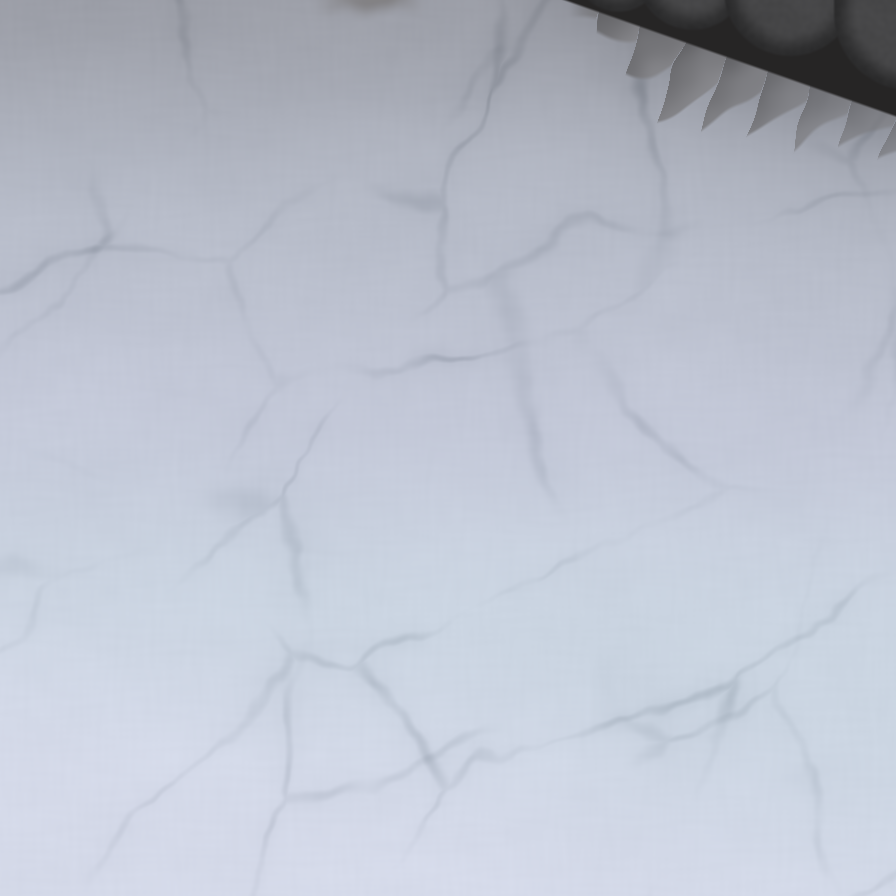
This texture is drawn by a three.js fragment shader. Its source:

```glsl
varying vec2 vUv;

vec2 hash2(vec2 p) {
  p = vec2(dot(p, vec2(127.1, 311.7)), dot(p, vec2(269.5, 183.3)));
  return fract(sin(p) * 43758.545);
}

float gradientNoise(vec2 p) {
  vec2 i = floor(p), f = fract(p);
  vec2 u = f * f * f * (f * (f * 6.0 - 15.0) + 10.0);
  vec2 e = vec2(0.0, 1.0);
  float a = dot(hash2(i) * 2.0 - 1.0, f);
  float b = dot(hash2(i + e.yx) * 2.0 - 1.0, f - e.yx);
  float c = dot(hash2(i + e.xy) * 2.0 - 1.0, f - e.xy);
  float d = dot(hash2(i + e.yy) * 2.0 - 1.0, f - e.yy);
  return mix(mix(a, b, u.x), mix(c, d, u.x), u.y);
}

// Gap between the two nearest cell centres, zero on a cell border
float cellBorder(vec2 p) {
  vec2 cell = floor(p);
  float nearest = 9.0, second = 9.0;
  for (int y = -1; y <= 1; y++) {
    for (int x = -1; x <= 1; x++) {
      vec2 c = cell + vec2(float(x), float(y));
      float d = length(c + hash2(c) - p);
      second = min(second, max(nearest, d));
      nearest = min(nearest, d);
    }
  }
  return 0.5 * (second - nearest);
}

// Broken, branching veins running along the given angle
float veins(vec2 p, float angle, vec2 scale, float seed) {
  vec2 s = p + seed;
  vec2 warp = 0.08 * vec2(gradientNoise(s * 4.0), gradientNoise(s * 4.0 + 7.3));
  warp += 0.025 * vec2(gradientNoise(s * 13.0), gradientNoise(s * 13.0 + 3.1));
  warp += 0.007 * vec2(gradientNoise(s * 42.0), gradientNoise(s * 42.0 + 5.7));
  vec2 q = p + warp;
  float c = cos(angle), n = sin(angle);
  q = vec2(c * q.x + n * q.y, c * q.y - n * q.x);
  float d = cellBorder(q * scale + seed) / scale.y;
  float presence = smoothstep(-0.12, 0.3, gradientNoise(s * 4.6 + 2.4));
  presence *= 0.65 + 0.8 * gradientNoise(s * 19.0);
  float core = 1.0 - smoothstep(0.0005, 0.0055, d);
  return presence * (0.7 * core + 0.35 * exp(-d * 110.0));
}

// Pale stone, dimming towards the top
vec3 marble(vec2 p) {
  float y = p.y + 0.03 * gradientNoise(p * 2.5) + 0.02 * (p.x - 0.5);
  vec3 col = mix(vec3(0.835, 0.855, 0.915), vec3(0.795, 0.835, 0.885), smoothstep(0.0, 0.33, y + 0.2 * (p.x - 0.5)));
  col = mix(col, vec3(0.768, 0.788, 0.85), smoothstep(0.28, 0.56, y));
  col = mix(col, vec3(0.715, 0.735, 0.785), smoothstep(0.5, 0.8, y));
  col = mix(col, vec3(0.61, 0.62, 0.655), smoothstep(0.73, 1.02, y));
  float cloud = gradientNoise(p * vec2(5.0, 9.0)) + 0.5 * gradientNoise(p * vec2(14.0, 24.0));
  float weave = gradientNoise(p * vec2(22.0, 150.0)) + gradientNoise(p * vec2(150.0, 22.0));
  col += 0.013 * cloud + 0.008 * weave;
  float v = veins(p, 0.5, vec2(2.3, 4.2), 3.7);
  v += 0.8 * veins(p, 1.0, vec2(1.9, 3.6), 11.2);
  return col - vec3(0.105, 0.1, 0.1) * v;
}

// Height of the floor's far edge
float farEdge(float x) {
  return 1.0 - 0.351 * (x - 0.63);
}

// Jagged reflection and soft shade in front of the far edge
vec3 addReflection(vec3 col, vec2 p) {
  float below = farEdge(p.x) - p.y;
  float shade = exp(-max(below, 0.0) * 16.0) * smoothstep(0.5, 0.8, p.x);
  col *= 1.0 - 0.17 * shade;
  float wobble = 0.012 * gradientNoise(p * 20.0);
  float tooth = (p.x - 0.67 + 0.35 * below + wobble) / 0.047;
  float s = fract(tooth);
  float reach = 0.02 + 0.085 * smoothstep(0.65, 0.76, p.x) * (1.0 - 0.6 * smoothstep(0.82, 1.0, p.x));
  reach *= 0.8 + 0.4 * hash2(vec2(floor(tooth), 4.0)).x;
  float d = below - reach * (1.0 - 0.72 * s) * smoothstep(0.0, 0.07, s);
  float mask = (1.0 - smoothstep(-0.004, 0.004, d)) * smoothstep(0.63, 0.67, p.x);
  float tone = 0.39 + 0.1 * s + 0.9 * max(below, 0.0) + 0.05 * gradientNoise(p * 30.0);
  return mix(col, tone * vec3(1.0, 1.0, 1.03), mask * mix(0.95, 0.6, smoothstep(0.76, 1.0, p.x)));
}

// Rounded dark cushions over a deep shadow
vec3 addCushions(vec3 col, vec2 p) {
  vec3 dark = vec3(0.15, 0.145, 0.145);
  for (int i = 0; i < 4; i++) {
    float f = float(i);
    float x = 0.69 + 0.07 * f + 0.013 * f * f;
    float radius = 0.05 + 0.012 * f;
    vec2 q = p - vec2(x, farEdge(x) + 0.008 + 0.009 * f + radius);
    q.y = min(q.y, 0.0);
    float d = length(q) - radius;
    float tone = mix(0.17, 0.275, smoothstep(0.0, 0.028, -d));
    tone += 0.025 * gradientNoise(p * 24.0) + 0.015 * gradientNoise(p * 130.0);
    dark = mix(dark, tone * vec3(1.0, 1.0, 1.02), 1.0 - smoothstep(-0.002, 0.002, d));
  }
  return mix(col, dark, smoothstep(-0.002, 0.002, p.y - farEdge(p.x)));
}

void main() {
  vec3 col = marble(vUv);
  float smudge = smoothstep(0.975, 1.0, vUv.y + 0.015 * gradientNoise(vUv * 28.0));
  smudge *= smoothstep(0.34, 0.41, vUv.x) * (1.0 - smoothstep(0.43, 0.48, vUv.x));
  col = mix(col, vec3(0.47, 0.46, 0.46), 0.7 * smudge);
  col = addReflection(col, vUv);
  col = addCushions(col, vUv);
  gl_FragColor = vec4(col, 1.0);
}
```
